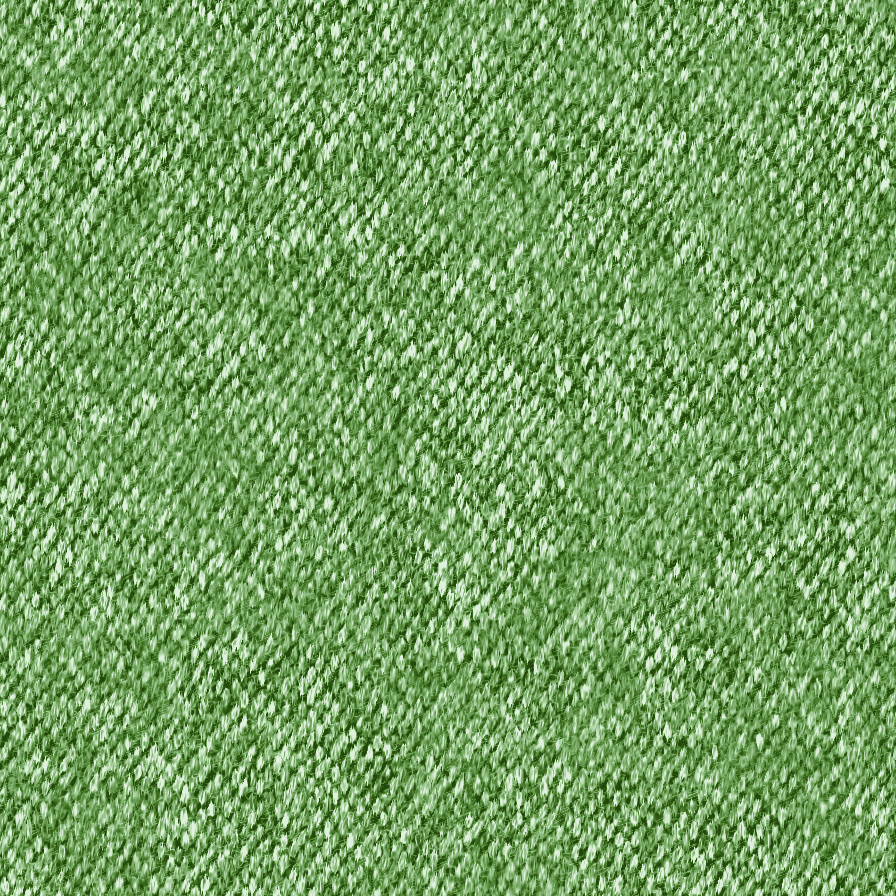
Reproduce this texture procedurally as a three.js fragment shader.

```glsl
#define COLUMNS 108.0
#define ROWS 41.0
#define LEAN 0.36
#define TUFT_SIZE vec2(0.66, 0.50)
#define CONTRAST 1.55
#define PATCH_SCALE 12.0
#define DEEP_SHADOW vec3(0.13, 0.28, 0.04)
#define SHADOW vec3(0.24, 0.43, 0.12)
#define DARK_YARN vec3(0.36, 0.56, 0.26)
#define MID_YARN vec3(0.49, 0.68, 0.42)
#define PALE_YARN vec3(0.64, 0.80, 0.59)
#define HIGHLIGHT vec3(0.82, 0.91, 0.80)

varying vec2 vUv;

float hash(vec2 p) {
  vec3 q = fract(vec3(p.xyx) * 0.1031);
  q += dot(q, q.yzx + 33.33);
  return fract((q.x + q.y) * q.z);
}

float noise(vec2 p) {
  vec2 cell = floor(p);
  vec2 f = fract(p);
  f = f * f * (3.0 - 2.0 * f);
  float low = mix(hash(cell), hash(cell + vec2(1.0, 0.0)), f.x);
  float high = mix(hash(cell + vec2(0.0, 1.0)), hash(cell + 1.0), f.x);
  return mix(low, high, f.y);
}

float cloud(vec2 p) {
  return 0.50 * noise(p) + 0.30 * noise(p * 2.1 + 17.0) + 0.20 * noise(p * 4.3 + 41.0);
}

// Dark ground crossed by thin slanting fibres
float groundTone(vec2 p) {
  vec2 across = vec2(p.x * 1.1 + p.y, p.y * 8.0 - p.x * 1.2);
  vec2 along = vec2(p.x * 2.6 - p.y * 1.2, p.y * 5.0 + p.x * 0.3);
  float strand = 1.0 - smoothstep(0.0, 0.16, abs(noise(across + 60.0) - 0.5));
  return 0.06 + 0.34 * noise(along + 90.0) + 0.26 * strand;
}

// One frayed upright tuft: x is its tone, y its coverage
vec2 tuft(vec2 p, vec2 id, float stagger) {
  float seed = hash(id + 7.0);
  vec2 jitter = vec2(hash(id + 23.0), hash(id + 51.0)) - 0.5;
  vec2 d = p - id - 0.5 - vec2(0.0, stagger) - jitter * vec2(0.28, 0.16);
  d.x -= d.y * LEAN * (0.5 + hash(id + 77.0));
  float fibre = noise(vec2(d.x * 6.0, d.y * 4.0) + seed * 200.0 + 20.0);
  float fray = noise(vec2(d.x * 7.0 + seed * 90.0 + 30.0, id.y + 9.0)) - 0.5;
  d.y += fray * 0.30;
  vec2 size = TUFT_SIZE * (0.86 + 0.28 * hash(id + 113.0));
  float radius = length(d / size) + 0.50 * (fibre - 0.5);
  float cover = 1.0 - smoothstep(0.66, 0.96, radius);
  float tone = 0.50 + 0.28 * seed + 0.66 * (fibre - 0.5) - 0.16 * d.x + 0.14 * d.y;
  return vec2(tone, cover);
}

vec3 yarnColour(float tone) {
  float s = clamp(tone, 0.0, 1.06) * 5.0;
  vec3 colour = mix(DEEP_SHADOW, SHADOW, clamp(s, 0.0, 1.0));
  colour = mix(colour, DARK_YARN, clamp(s - 1.0, 0.0, 1.0));
  colour = mix(colour, MID_YARN, clamp(s - 2.0, 0.0, 1.0));
  colour = mix(colour, PALE_YARN, clamp(s - 3.0, 0.0, 1.0));
  return mix(colour, HIGHLIGHT, clamp(s - 4.0, 0.0, 1.3));
}

void main() {
  // Slightly wandering weave grid
  vec2 p = vUv * vec2(COLUMNS, ROWS);
  vec2 wander = vec2(noise(vUv * 20.0), noise(vUv * 20.0 + 70.0)) - 0.5;
  p += wander * vec2(0.5, 0.3);

  // Staggered tufts, the lightest on top
  float ground = groundTone(p);
  float tone = ground;
  for (int i = -1; i <= 1; i++) {
    float column = floor(p.x) + float(i);
    float stagger = 0.5 * mod(column, 2.0);
    for (int j = -1; j <= 1; j++) {
      float row = floor(p.y - stagger) + float(j);
      vec2 yarn = tuft(p, vec2(column, row), stagger);
      tone = max(tone, mix(ground, yarn.x, yarn.y));
    }
  }

  // Worn, matted patches lose contrast
  float crispness = smoothstep(0.25, 0.70, cloud(vUv * PATCH_SCALE + 5.0));
  tone = 0.49 + (tone - 0.48) * CONTRAST * mix(0.70, 1.12, crispness);

  // Loose upright fibres and uneven dye
  tone += 0.42 * (noise(vUv * vec2(330.0, 170.0)) - 0.5);
  tone += 0.12 * (cloud(vUv * 16.0 + 31.0) - 0.5);
  gl_FragColor = vec4(yarnColour(tone), 1.0);
}
```
